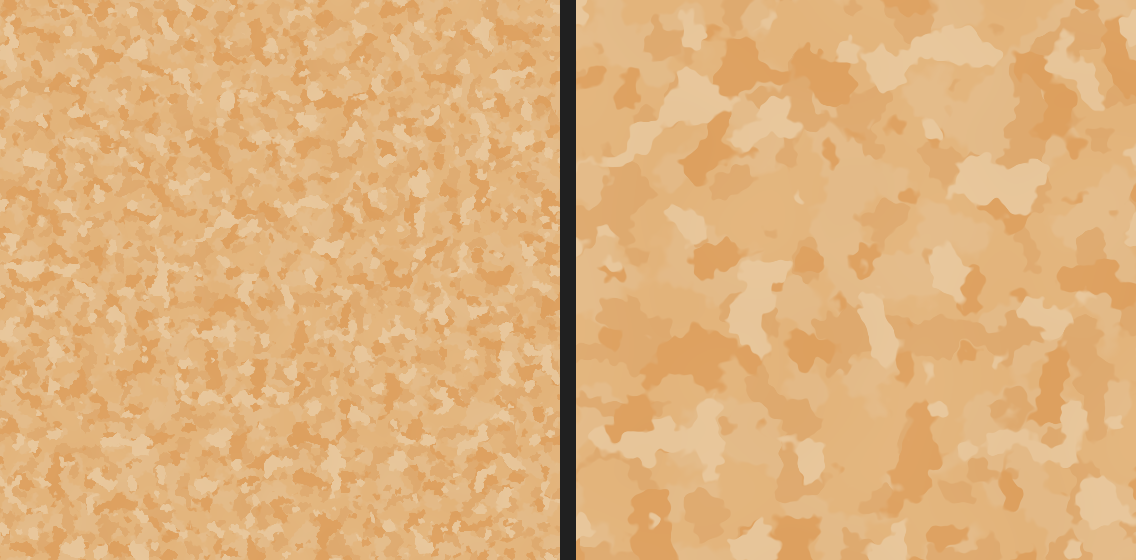
Left, the full canvas; right, a detail of the centre.
This texture is drawn by a WebGL 2 fragment shader. Its source:

```glsl
#version 300 es
precision highp float;
// Warm mottled surface: ragged flecks of tan, ochre and cream on a soft sand ground.
// Each fleck layer is a thresholded two-octave gradient noise field, read through
// a fine domain warp that roughens the outlines.

uniform vec2 u_resolution;
out vec4 fragColor;

// Palette
const vec3 SAND       = vec3(0.890, 0.708, 0.487);
const vec3 PALE_SAND  = vec3(0.892, 0.732, 0.535);
const vec3 TAN        = vec3(0.873, 0.668, 0.438);
const vec3 OCHRE      = vec3(0.870, 0.633, 0.380);
const vec3 CREAM      = vec3(0.908, 0.776, 0.605);

// Noise cells across the canvas
const float GROUND_SCALE = 21.0;
const float TAN_SCALE    = 29.0;
const float OCHRE_SCALE  = 25.0;
const float CREAM_SCALE  = 26.0;
const float WARP_SCALE   = 150.0;
const float TINT_SCALE   = 14.0;

// Field levels above which each layer shows
const float GROUND_LEVEL = 0.06;
const float TAN_LEVEL    = 0.165;
const float OCHRE_LEVEL  = 0.235;
const float CREAM_LEVEL  = 0.285;

const float EDGE_SOFTNESS   = 0.03;   // half width of a fleck edge
const float GROUND_SOFTNESS = 0.07;   // half width of a ground transition
const float WARP_AMOUNT     = 0.0055; // outline roughness in canvas units
const float DETAIL_AMOUNT   = 0.5;    // weight of the second octave
const float TINT_AMOUNT     = 0.022;  // slow drift in brightness

// Integer hash of a lattice point, mapped to a unit gradient
vec2 latticeGradient(ivec2 cell, uint seed) {
    uint h = uint(cell.x) * 0x8da6b343u ^ uint(cell.y) * 0xd8163841u ^ seed * 0xcb1ab31fu;
    h = (h ^ (h >> 16)) * 0x7feb352du;
    h = (h ^ (h >> 15)) * 0x846ca68bu;
    h ^= h >> 16;
    float angle = float(h >> 8) * (6.2831853 / 16777216.0);
    return vec2(cos(angle), sin(angle));
}

float gradientNoise(vec2 p, uint seed) {
    vec2 base = floor(p);
    vec2 f = p - base;
    ivec2 cell = ivec2(base);
    vec2 fade = f * f * f * (f * (f * 6.0 - 15.0) + 10.0);
    float a = dot(latticeGradient(cell, seed), f);
    float b = dot(latticeGradient(cell + ivec2(1, 0), seed), f - vec2(1.0, 0.0));
    float c = dot(latticeGradient(cell + ivec2(0, 1), seed), f - vec2(0.0, 1.0));
    float d = dot(latticeGradient(cell + ivec2(1, 1), seed), f - vec2(1.0, 1.0));
    return mix(mix(a, b, fade.x), mix(c, d, fade.x), fade.y);
}

// Two octaves; the turn between them hides the lattice
float fleckField(vec2 p, uint seed) {
    const mat2 TURN = mat2(0.8, 0.6, -0.6, 0.8);
    return gradientNoise(p, seed)
         + DETAIL_AMOUNT * gradientNoise(TURN * p * 2.03 + 7.3, seed + 17u);
}

float coverage(float field, float level, float softness) {
    return smoothstep(level - softness, level + softness, field);
}

void main() {
    vec2 uv = gl_FragCoord.xy / min(u_resolution.x, u_resolution.y);

    // Fine warp for ragged outlines
    vec2 warp = vec2(gradientNoise(uv * WARP_SCALE, 1u),
                     gradientNoise(uv * WARP_SCALE, 2u));
    vec2 p = uv + WARP_AMOUNT * warp;

    // Soft ground
    float ground = fleckField(p * GROUND_SCALE, 3u);
    vec3 color = mix(SAND, PALE_SAND, coverage(ground, GROUND_LEVEL, GROUND_SOFTNESS));

    // Flecks, from faint to strong
    float tanField = fleckField(p * TAN_SCALE, 4u);
    float ochreField = fleckField(p * OCHRE_SCALE, 5u);
    float creamField = fleckField(p * CREAM_SCALE, 6u);
    color = mix(color, TAN, coverage(tanField, TAN_LEVEL, EDGE_SOFTNESS));
    color = mix(color, OCHRE, coverage(ochreField, OCHRE_LEVEL, EDGE_SOFTNESS));
    color = mix(color, CREAM, coverage(creamField, CREAM_LEVEL, EDGE_SOFTNESS));

    // Slow tint, strongest in blue
    color += TINT_AMOUNT * gradientNoise(uv * TINT_SCALE, 7u) * vec3(0.3, 0.7, 1.0);

    fragColor = vec4(color, 1.0);
}
```
